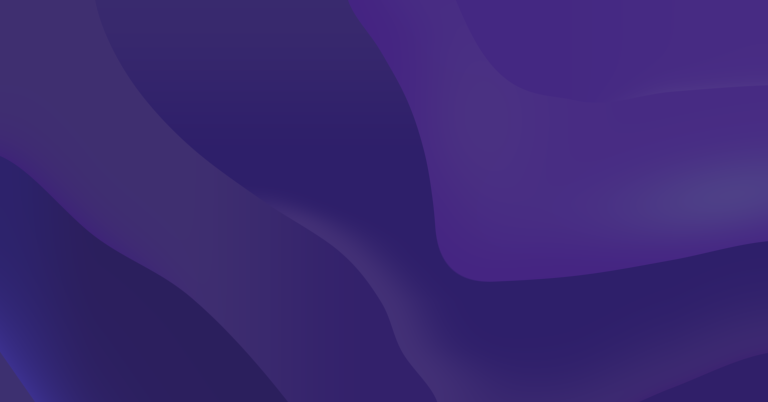
A Shadertoy shader for this background:

```glsl
// Signed distance of v from a smooth curve sampled at nine even steps along u
float curveDistance(float u, float v, float spacing, float k[9]) {
    float t = clamp(u / spacing, 0.0, 7.999);
    int i = int(t);
    float f = t - float(i);
    float a = k[max(i - 1, 0)], b = k[i], c = k[i + 1], d = k[min(i + 2, 8)];
    float c1 = 0.5 * (c - a);
    float c2 = a - 2.5 * b + 2.0 * c - 0.5 * d;
    float c3 = 0.5 * (d - a) + 1.5 * (b - c);
    float height = b + f * (c1 + f * (c2 + f * c3));
    float slope = (c1 + f * (2.0 * c2 + 3.0 * f * c3)) / spacing;
    return (v - height) / sqrt(1.0 + slope * slope);
}

float smoothMin(float a, float b, float k) {
    float h = max(k - abs(a - b), 0.0) / k;
    return min(a, b) - 0.25 * h * h * k;
}

float cover(float d) {
    float w = 0.8 / iResolution.y;
    return smoothstep(-w, w, d);
}

// Soft elliptical light
float spot(vec2 p, vec2 center, vec2 radius) {
    vec2 q = (p - center) / radius;
    return exp(-dot(q, q));
}

void mainImage(out vec4 fragColor, in vec2 fragCoord) {
    vec2 uv = fragCoord / iResolution.xy;
    vec2 p = vec2(uv.x * 1.92, 1.0 - uv.y);

    // Sheet boundaries
    float ribbon = -curveDistance(p.y, p.x, 0.125,
        float[9](0.238, 0.283, 0.365, 0.488, 0.658, 0.848, 0.952, 1.005, 1.093));
    float lowerLeft = curveDistance(p.x, p.y, 0.24,
        float[9](0.388, 0.59, 0.742, 1.0, 1.35, 1.6, 1.9, 2.2, 2.5));
    float sheetSide = curveDistance(p.y, p.x, 0.125,
        float[9](0.87, 0.95, 1.018, 1.06, 1.082, 1.092, 1.097, 1.1, 1.1));
    float sheetBase = -curveDistance(p.x, p.y, 0.24,
        float[9](0.705, 0.705, 0.705, 0.705, 0.705, 0.702, 0.686, 0.647, 0.6));
    float sheet = smoothMin(sheetSide, sheetBase, 0.14);
    float upperRight = -curveDistance(p.x, p.y, 0.24,
        float[9](-1.8, -1.6, -1.4, -1.1, -0.5, 0.122, 0.25, 0.228, 0.212));
    float lowerRight = curveDistance(p.x, p.y, 0.24,
        float[9](1.08, 1.08, 1.08, 1.08, 1.08, 1.08, 1.06, 0.965, 0.878));
    float corner = dot(p - vec2(0.0, 0.875), vec2(-0.819, 0.574));

    // Indigo ground with light along its folds
    vec3 indigo = vec3(0.18, 0.12, 0.415);
    vec3 col = mix(vec3(0.222, 0.163, 0.43), indigo, smoothstep(0.0, 0.42, p.y));
    float foldWidth = mix(0.05, 0.11, smoothstep(0.5, 0.9, p.y));
    float fold = exp(-pow(max(-ribbon, 0.0) / foldWidth, 2.0)) * smoothstep(0.45, 0.56, p.y);
    col = mix(col, vec3(0.275, 0.2, 0.47), 0.85 * fold);
    float rise = max(-lowerRight, 0.0);
    float lowerGlow = exp(-pow(rise / 0.13, 2.0)) * smoothstep(0.98, 1.2, p.x);
    col = mix(col, vec3(0.25, 0.175, 0.45), 0.85 * lowerGlow);
    col = mix(col, vec3(0.235, 0.125, 0.44), 0.7 * exp(-rise / 0.025) * smoothstep(1.4, 1.65, p.x));
    col = mix(col, vec3(0.188, 0.122, 0.41), cover(lowerRight));

    // Left ribbon
    vec3 band = mix(vec3(0.248, 0.185, 0.44), vec3(0.2, 0.13, 0.42), smoothstep(0.42, 0.95, p.x));
    float bandRim = exp(-max(-lowerLeft, 0.0) / 0.05) * (1.0 - smoothstep(0.2, 0.6, p.x));
    band = mix(band, vec3(0.24, 0.12, 0.48), 0.75 * bandRim);
    col = mix(col, band, cover(ribbon));

    // Dark lower left with a blue edge
    vec3 dark = mix(vec3(0.175, 0.135, 0.42), vec3(0.17, 0.12, 0.365), smoothstep(0.0, 0.25, p.x));
    float blueGlow = exp(-max(-corner, 0.0) / 0.08) * smoothstep(0.45, 0.85, p.y);
    dark = mix(dark, vec3(0.235, 0.19, 0.56), blueGlow);
    dark = mix(dark, vec3(0.24, 0.19, 0.44), cover(corner));
    col = mix(col, dark, cover(lowerLeft));

    // Violet sheet
    vec3 violet = mix(vec3(0.268, 0.14, 0.51), vec3(0.28, 0.17, 0.515), smoothstep(0.0, 0.2, sheet));
    violet = mix(violet, vec3(0.295, 0.2, 0.51), 0.8 * spot(p, vec2(1.2, 0.3), vec2(0.17, 0.24)));
    vec2 tilted = vec2(p.x, p.y + 0.15 * (p.x - 1.83));
    violet = mix(violet, vec3(0.305, 0.25, 0.53), spot(tilted, vec2(1.83, 0.485), vec2(0.3, 0.1)));

    // Upper right fold with a faint rim
    vec3 top = mix(vec3(0.265, 0.155, 0.51), vec3(0.28, 0.17, 0.515), smoothstep(1.2, 1.9, p.x));
    float rim = exp(-max(upperRight, 0.0) / 0.025) * smoothstep(1.45, 1.7, p.x);
    top = mix(top, vec3(0.31, 0.215, 0.53), 0.8 * rim);
    violet = mix(violet, top, cover(upperRight));
    col = mix(col, violet, cover(sheet));

    fragColor = vec4(col, 1.0);
}
```
